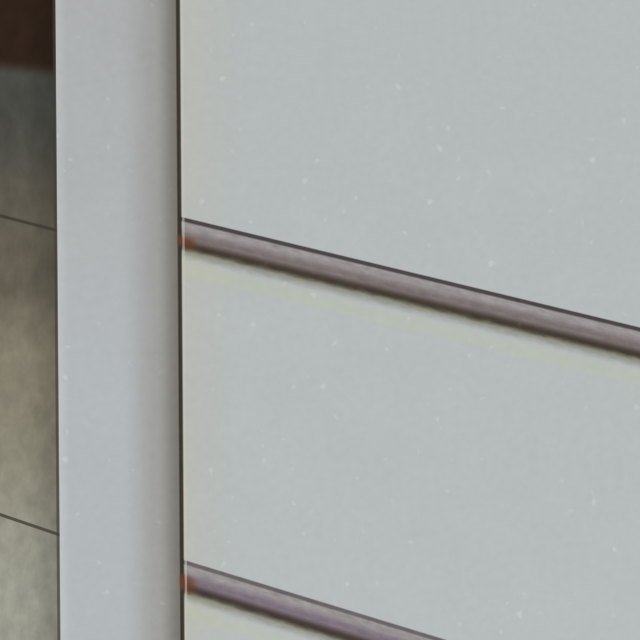
Reproduce this texture procedurally as a three.js fragment shader.

```glsl
// Pale painted panels beside an upright post, crossed by two sloping metal rails.
// Edges are lines in canvas space; each rail is a stack of soft bands measured
// down from its top edge, and gradient noise gives the paint its faint mottling.
varying vec2 vUv;

vec2 hashGradient(vec2 cell) {
  vec2 k = vec2(dot(cell, vec2(127.1, 311.7)), dot(cell, vec2(269.5, 183.3)));
  return 2.0 * fract(sin(k) * 4375.85) - 1.0;
}

float gradientNoise(vec2 p) {
  vec2 i = floor(p), f = fract(p);
  vec2 u = f * f * f * (f * (f * 6.0 - 15.0) + 10.0);
  vec2 e = vec2(0.0, 1.0);
  float low = mix(dot(hashGradient(i), f), dot(hashGradient(i + e.yx), f - e.yx), u.x);
  float high = mix(dot(hashGradient(i + e), f - e), dot(hashGradient(i + 1.0), f - 1.0), u.x);
  return mix(low, high, u.y);
}

float fractalNoise(vec2 p) {
  float sum = 0.0, gain = 0.5;
  for (int i = 0; i < 4; i++) {
    sum += gain * gradientNoise(p);
    p = p * 2.03 + 7.3;
    gain *= 0.55;
  }
  return sum;
}

// Soft step centred on an edge
float edge(float at, float softness, float x) {
  return smoothstep(at - softness, at + softness, x);
}

// Soft line of the given half width around zero
float line(float d, float halfWidth) {
  return 1.0 - smoothstep(halfWidth * 0.4, halfWidth * 1.6, abs(d));
}

// Recess to the left of the post, with two thin seams
vec3 recess(vec2 p) {
  vec3 c = mix(vec3(0.61, 0.61, 0.56), vec3(0.52, 0.50, 0.43), smoothstep(0.05, 0.42, p.y));
  c = mix(c, vec3(0.39, 0.37, 0.32), smoothstep(0.43, 0.58, p.y));
  c = mix(c, vec3(0.29, 0.29, 0.27), smoothstep(0.62, 0.84, p.y));
  c = mix(c, vec3(0.19, 0.14, 0.11), edge(0.897 - 0.1 * p.x, 0.014, p.y));
  c *= 1.0 - 0.16 * smoothstep(0.03, 0.09, p.x);
  c *= 1.0 + 0.22 * fractalNoise(p * vec2(45.0, 30.0));
  float seams = max(line(p.y - 0.663 + 0.26 * p.x, 0.0025),
                    line(p.y - 0.196 + 0.34 * p.x, 0.0025));
  return mix(c, vec3(0.23, 0.22, 0.20), 0.75 * seams);
}

// Post face, shaded toward its right side; x runs 0 to 1 across it
vec3 post(float x, float y) {
  vec3 c = mix(vec3(0.70, 0.72, 0.73), vec3(0.68, 0.69, 0.69), smoothstep(0.3, 1.0, y));
  c = mix(c, vec3(0.62, 0.62, 0.61), smoothstep(0.5, 0.84, x));
  c = mix(c, vec3(0.47, 0.46, 0.43), smoothstep(0.8, 1.0, x));
  return c + 0.035 * (1.0 - smoothstep(0.0, 0.1, x));
}

// Rail drawn over a wall; d is the depth below its top edge
vec3 rail(vec3 wall, float d, float along, float topLine, vec3 tint) {
  float grain = fractalNoise(vec2(along * 45.0, d * 110.0));
  float wobble = d + 0.003 * grain;
  float shadow = smoothstep(0.035, 0.047, d) * (1.0 - smoothstep(0.045, 0.069, d + 0.006 * grain));
  vec3 c = mix(wall, vec3(0.45, 0.44, 0.36), 0.8 * shadow);
  c = mix(c, wall * vec3(1.01, 1.01, 0.96), line(d - 0.080, 0.012));
  vec3 body = mix(vec3(0.60, 0.58, 0.58), vec3(0.48, 0.44, 0.44) * tint, edge(0.021, 0.008, wobble));
  body = mix(body, vec3(0.27, 0.24, 0.21) * mix(vec3(1.0), tint, 0.6), edge(0.037, 0.006, wobble));
  body *= 1.0 + 0.25 * grain;
  body = mix(body, vec3(0.26, 0.24, 0.25), topLine * line(d - 0.003, 0.0035));
  float cover = edge(0.0, 0.002, d) * (1.0 - edge(0.049, 0.005, wobble));
  return mix(c, body, cover);
}

void main() {
  vec2 p = vUv;
  float postLeft = 0.094 - 0.008 * p.y;
  float gap = 0.285 - 0.007 * p.y;
  float along = p.x - 0.288;

  // Wall panels, slightly warmer beside the post
  vec3 wall = mix(vec3(0.715, 0.735, 0.74), vec3(0.705, 0.725, 0.725), p.y);
  wall = mix(wall, vec3(0.72, 0.725, 0.695), 0.7 * (1.0 - smoothstep(0.0, 0.10, along)));

  // Upper and lower rails
  float upperDepth = 0.660 - 0.241 * along - p.y;
  float lowerDepth = 0.125 - 0.305 * along - p.y;
  vec3 c = rail(wall, upperDepth, along, 0.9, vec3(1.0));
  c = rail(c, lowerDepth, along, 0.55, vec3(1.02, 1.0, 1.1));

  // Rust at the rail ends
  float rust = max(line(upperDepth - 0.038, 0.008), line(lowerDepth - 0.036, 0.012));
  rust *= 1.0 - smoothstep(0.004, 0.026, abs(along));
  c = mix(c, vec3(0.42, 0.24, 0.15), 0.75 * rust);

  // Post, its dark gap and the bright lip beside it
  c = mix(c, vec3(0.76, 0.76, 0.71), 0.55 * line(p.x - gap - 0.006, 0.002));
  c = mix(post((p.x - postLeft) / (gap - postLeft), p.y), c, edge(gap, 0.0015, p.x));
  c = mix(c, vec3(0.20, 0.18, 0.15), 0.92 * line(p.x - gap, 0.0030));
  c = mix(c, vec3(0.48, 0.28, 0.20), 0.6 * rust * line(p.x - gap, 0.004));

  // Paint mottling, then the recess and its dark border
  c += 0.022 * fractalNoise(p * 75.0) + 0.016 * fractalNoise(p * 9.0 + 3.0);
  float speck = smoothstep(0.36, 0.6, gradientNoise(p * 62.0 + 19.0));
  c += 0.04 * speck;
  c = mix(recess(p), c, edge(postLeft, 0.0018, p.x));
  c = mix(c, vec3(0.25, 0.24, 0.22), 0.65 * line(p.x - postLeft + 0.002, 0.0022));

  gl_FragColor = vec4(c, 1.0);
}
```
